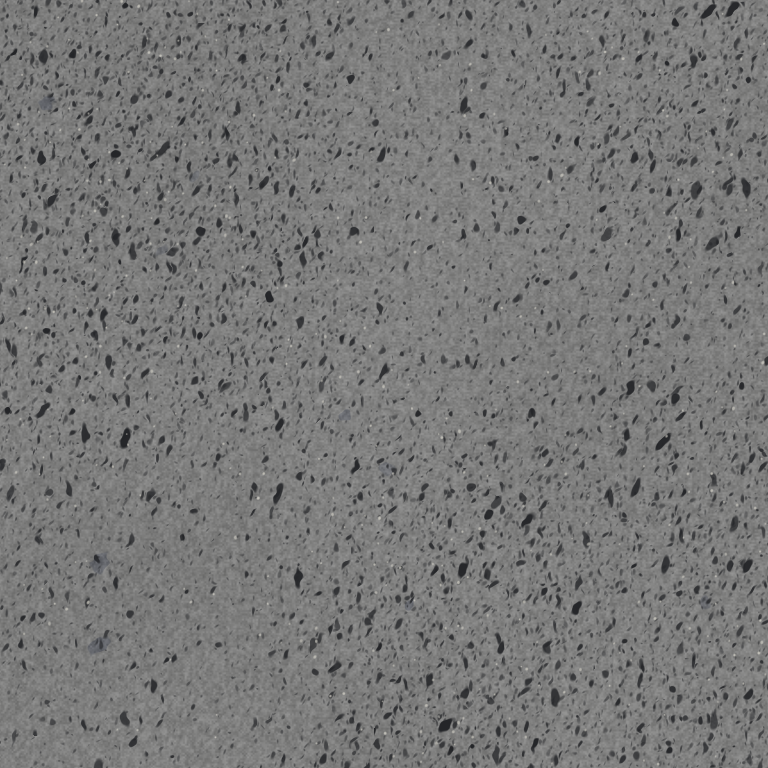
Give the GLSL for this texture, as a WebGL 1 fragment shader.

```glsl
precision highp float;
uniform vec2 u_resolution;

#define STONE vec3(0.499, 0.499, 0.496)
#define PIT vec3(0.135, 0.140, 0.152)
#define CHIP vec3(0.32, 0.335, 0.375)
#define SPECK vec3(0.84, 0.83, 0.79)
#define SLANT 1.27
#define SLANT_SPREAD 1.1
#define GRAIN 0.085
#define FINE_GRAIN 0.085
#define WARP 0.0048

float hash(vec2 p) {
  return fract(sin(dot(p, vec2(127.1, 311.7))) * 43758.5453);
}

float noise(vec2 p) {
  vec2 i = floor(p);
  vec2 f = fract(p);
  f = f * f * (3.0 - 2.0 * f);
  return mix(mix(hash(i), hash(i + vec2(1.0, 0.0)), f.x),
             mix(hash(i + vec2(0.0, 1.0)), hash(i + vec2(1.0, 1.0)), f.x), f.y);
}

// Coverage of scattered slanted ellipses: one candidate per grid cell,
// radius is the typical half width, stretch the greatest length ratio.
float scatter(vec2 uv, float cells, float chance, float radius, float stretch, float seed) {
  vec2 p = uv * cells;
  vec2 home = floor(p);
  float soft = max(0.0011, 0.7 / u_resolution.y);
  float cover = 0.0;
  for (int y = -1; y <= 1; y++) {
    for (int x = -1; x <= 1; x++) {
      vec2 cell = home + vec2(float(x), float(y));
      vec2 key = cell + seed;
      vec2 center = cell + vec2(hash(key + 1.3), hash(key + 2.7));
      float size = hash(key + 4.1);
      float ratio = mix(1.0, stretch, hash(key + 5.9));
      float angle = SLANT + (hash(key + 7.3) - 0.5) * SLANT_SPREAD;
      vec2 axis = vec2(cos(angle), sin(angle));
      vec2 d = (p - center) / cells;
      vec2 q = vec2(dot(d, axis) / ratio, dot(d, vec2(-axis.y, axis.x)));
      float r = radius * mix(0.65, 1.45, size * size);
      float shape = 1.0 - smoothstep(-soft, soft, length(q) - r);
      float depth = mix(0.65, 1.0, hash(key + 9.7));
      cover = max(cover, shape * depth * step(hash(key + 11.9), chance));
    }
  }
  return cover;
}

void main() {
  vec2 uv = gl_FragCoord.xy / u_resolution.y;

  // Stone body with slightly slanted grain
  vec2 axis = vec2(cos(SLANT), sin(SLANT));
  vec2 along = vec2(dot(uv, axis) * 0.7, dot(uv, vec2(-axis.y, axis.x)));
  float grain = (noise(along * 240.0 + 31.0) - 0.5) * GRAIN;
  grain += (noise(uv * 430.0 + 57.0) - 0.5) * FINE_GRAIN;
  grain += (noise(uv * 4.0 + 13.0) - 0.5) * 0.03;
  vec3 color = STONE + grain;

  // Uneven outlines and uneven crowding
  vec2 warp = vec2(noise(uv * 120.0 + 3.0), noise(uv * 120.0 + 71.0)) - 0.5;
  vec2 bent = uv + warp * WARP;
  float crowd = mix(0.3, 1.7, noise(uv * 3.5 + 8.0));

  // Rare bluish chips
  float chip = scatter(uv + warp * WARP * 1.5, 9.0, 0.10, 0.0075, 1.8, 17.0);
  color = mix(color, CHIP + grain, chip * 0.6);

  // Pits from fine to coarse
  float fine = scatter(bent, 115.0, 0.46 * crowd, 0.0014, 2.5, 101.0);
  float medium = scatter(bent, 58.0, 0.46 * crowd, 0.0022, 3.0, 211.0);
  float coarse = scatter(bent, 30.0, 0.29 * crowd, 0.0037, 2.8, 307.0);
  color = mix(color, PIT, fine * 0.56);
  color = mix(color, PIT, medium * 0.88);
  color = mix(color, PIT, coarse);

  // Pale mineral specks
  float speck = scatter(uv, 60.0, 0.11 * crowd, 0.0013, 1.4, 401.0);
  color = mix(color, SPECK, speck * 0.75);

  gl_FragColor = vec4(color, 1.0);
}
```
